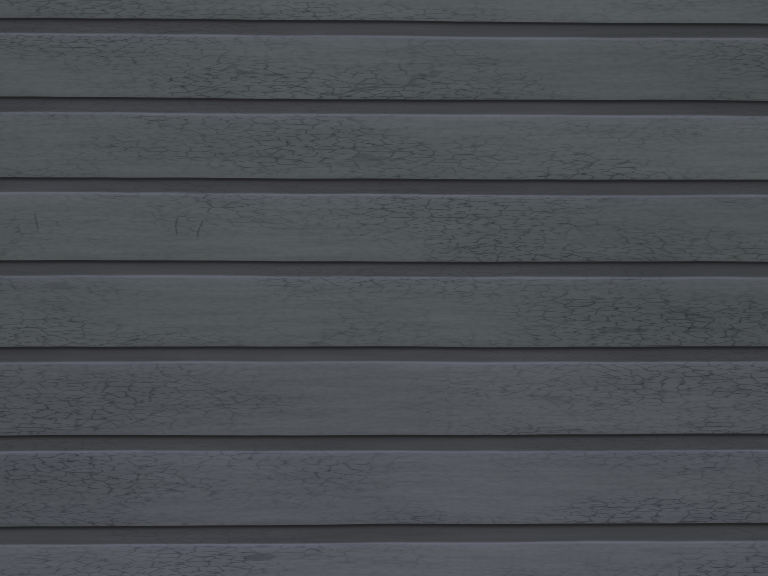
A Shadertoy shader for this texture:

```glsl
// Weathered grey painted clapboards: seven shadowed grooves, pale lips and fine flaking grain.

vec2 hash2(vec2 p) {
    vec3 q = fract(p.xyx * vec3(0.1031, 0.1030, 0.0973));
    q += dot(q, q.yzx + 33.33);
    return fract((q.xx + q.yz) * q.zy);
}

// Cellular noise: distances to the nearest and second nearest points
vec2 cellular(vec2 p) {
    vec2 cell = floor(p), f = fract(p), nearest = vec2(9.0);
    for (int j = -1; j <= 1; j++)
    for (int i = -1; i <= 1; i++) {
        vec2 o = vec2(i, j);
        float d = length(o + hash2(cell + o) - f);
        nearest = d < nearest.x ? vec2(d, nearest.x) : vec2(nearest.x, min(d, nearest.y));
    }
    return nearest;
}

// Layered, rotated sines, roughly -1 to 1
float waves(vec2 p) {
    float sum = 0.0, amp = 0.5;
    for (int i = 0; i < 5; i++) {
        sum += amp * sin(p.x + 1.6 * sin(p.y));
        p = mat2(1.5, 1.1, -1.1, 1.5) * p + 2.7;
        amp *= 0.62;
    }
    return sum;
}

void mainImage(out vec4 fragColor, in vec2 fragCoord) {
    vec2 p = fragCoord / iResolution.y;
    float across = fragCoord.x / iResolution.x - 0.5;
    float aa = 0.8 / iResolution.y;

    // Grooves: slightly uneven spacing, tilt and wobble
    float board = 0.0, groove = 0.0, shadow = 0.0, lip = 0.0, sheen = 0.0, underside = 0.0;
    for (int i = 0; i < 7; i++) {
        float n = float(i);
        float wobble = 0.0012 * waves(vec2(p.x * 5.0 + n * 9.1, n * 3.7));
        float top = 0.964 - 0.1458 * n + 0.02 * sin(n * 0.5236)
                  + across * (0.0026 * n - 0.010) + wobble;
        float height = 0.0265 + 0.005 * smoothstep(4.5, 6.0, n)
                     + 0.0012 * waves(vec2(p.x * 4.0 - n * 5.3, n));
        float d = top - p.y;          // depth below the upper board
        float e = d - height;         // depth below the lip of the lower board
        float below = smoothstep(-aa, aa, d);
        float onBoard = smoothstep(-aa, aa, e);
        board += step(0.0, d);
        groove += below * (1.0 - onBoard);
        shadow += below * (1.0 - onBoard) * (exp(-pow(d / 0.0048, 2.0)) + 0.22 * exp(-d * d / 0.00014));
        lip += exp(-pow((e - 0.0012) / 0.0023, 2.0)) * (0.75 + 0.4 * waves(vec2(p.x * 9.0, n * 4.0)));
        sheen += onBoard * exp(-max(e, 0.0) / 0.012);
        underside += (1.0 - below) * exp(min(d, 0.0) / 0.005);
    }

    // Grain: stretched cells give flaking cracks, gathered in patches
    vec2 g = p + vec2(board * 3.17, 0.004 * waves(p * vec2(6.0, 9.0) + board));
    float patches = waves(g * vec2(5.0, 19.0) + board * 2.3);
    vec2 coarse = cellular(g * vec2(24.0, 125.0));
    vec2 fine = cellular(g * vec2(62.0, 190.0) + 17.0);
    float worn = smoothstep(-0.7, 0.9, patches);
    float cracks = (1.0 - smoothstep(0.0, 0.16, coarse.y - coarse.x)) * (0.15 + 0.85 * worn);
    float pits = smoothstep(0.55, 0.95, fine.x);
    float fibre = waves(g * vec2(14.0, 230.0));

    // Board face
    vec3 face = vec3(0.310, 0.328, 0.335);
    face += 0.022 * (hash2(vec2(board, 4.0)).x - 0.5);
    face += 0.013 * waves(g * vec2(3.0, 8.0) + 5.0) - 0.010 * patches;
    face += vec3(0.006, -0.002, 0.014) * smoothstep(0.55, 0.0, p.y);
    face += vec3(0.030, 0.027, 0.048) * sheen;
    face += 0.011 * fibre + 0.018 * (0.45 - fine.x);
    face -= 0.060 * cracks + 0.045 * pits * worn;
    face -= 0.025 * underside;

    // A few short upright scratches
    for (int k = 0; k < 3; k++) {
        float n = float(k);
        vec2 q = p - vec2(0.063 + 0.30 * sin(n * 0.95), 0.615 - 0.007 * n);
        q.x += 0.002 * sin(q.y * 130.0 + n) - 0.12 * n * q.y;
        face -= 0.065 * exp(-pow(q.x / 0.0017, 2.0)) * smoothstep(0.020, 0.010, abs(q.y));
    }

    // Recessed strip, its cast shadow and the pale lip
    vec3 recess = vec3(0.252, 0.257, 0.273) + 0.010 * fibre
                + 0.012 * waves(g * vec2(4.0, 30.0)) - 0.022 * cracks;
    vec3 color = mix(face, recess, clamp(groove, 0.0, 1.0));
    color = mix(color, vec3(0.125, 0.125, 0.130), clamp(shadow, 0.0, 1.0) * 0.92);
    color = mix(color, vec3(0.385, 0.395, 0.440), clamp(lip, 0.0, 1.0) * 0.75);

    // Gentle falloff toward the sides
    color *= 1.015 - 0.16 * across * across;
    fragColor = vec4(clamp(color, 0.0, 1.0), 1.0);
}
```
